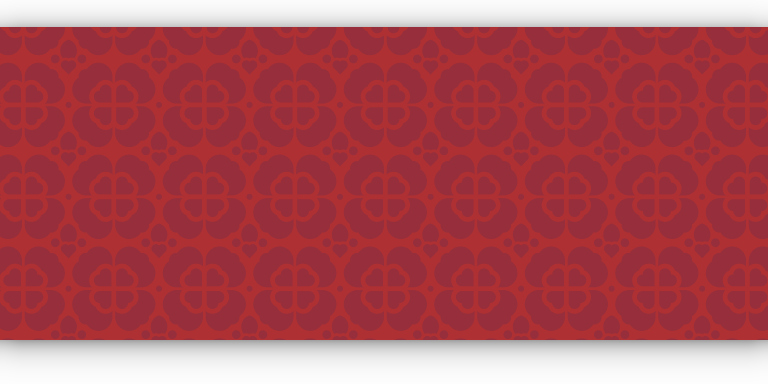
This pattern is drawn by a Shadertoy shader. Its source:

```glsl
// Red damask band of four-petal flowers with clover hearts, casting a soft shadow on white.

float disc(vec2 p, vec2 center, float radius) {
    return length(p - center) - radius;
}

float box(vec2 p, vec2 halfSize) {
    vec2 d = abs(p) - halfSize;
    return length(max(d, 0.0)) + min(max(d.x, d.y), 0.0);
}

// Heart with its tip at the origin, lobes up, about 1.1 * size tall
float heart(vec2 p, float size) {
    p = vec2(abs(p.x), p.y) / size;
    if (p.x + p.y > 1.0) return size * (length(p - vec2(0.25, 0.75)) - 0.3536);
    float toNotch = length(p - vec2(0.0, 1.0));
    float toSide = length(p - 0.5 * max(p.x + p.y, 0.0));
    return size * min(toNotch, toSide) * sign(p.x - p.y);
}

// Pointed leaf: overlap of two discs
float leaf(vec2 p, float halfWidth, float halfHeight) {
    float radius = (halfWidth * halfWidth + halfHeight * halfHeight) / (2.0 * halfWidth);
    return length(vec2(abs(p.x) + radius - halfWidth, p.y)) - radius;
}

// One quarter of the flower, mirrored about both axes
float flower(vec2 p) {
    vec2 q = abs(p);
    float petal = box(q - 21.75, vec2(19.75));
    petal = min(petal, disc(q, vec2(23.0, 41.5), 21.0));
    petal = min(petal, disc(q, vec2(41.5, 23.0), 21.0));
    petal = min(petal, disc(q, vec2(42.0), 11.0));

    // Clover heart along the diagonal, with an outline cut around it
    vec2 diagonal = vec2(q.x - q.y, q.x + q.y - 7.0) * 0.7071;
    float clover = heart(diagonal, 25.0);
    return max(petal, min(clover, 7.0 - clover));
}

// Leaf, heart and two dots in the gap between four flowers
float ornament(vec2 p) {
    float drop = heart(p + vec2(0.0, 23.0), 19.0);
    float bud = max(leaf(p - vec2(0.0, 12.0), 12.5, 16.5), 4.0 - drop);
    float dots = disc(vec2(abs(p.x), p.y), vec2(20.0, 0.0), 6.5);
    return min(min(drop, bud), dots);
}

void mainImage(out vec4 fragColor, in vec2 fragCoord) {
    vec2 p = fragCoord / iResolution.y;
    float pixel = 1.0 / iResolution.y;

    // Repeating cells, 136 units wide
    vec2 grid = (p - vec2(1.0035, 0.4875)) / vec2(0.2357, 0.2393);
    vec2 cell = 136.0 * (fract(grid + 0.5) - 0.5);
    vec2 corner = 136.0 * (fract(grid) - 0.5);

    float motif = min(flower(cell), ornament(corner));
    motif = min(motif, disc(abs(cell), vec2(68.0, 0.0), 4.5));
    float ink = clamp(0.5 - motif / (136.0 * pixel / 0.2375), 0.0, 1.0);
    vec3 cloth = mix(vec3(0.685, 0.19, 0.20), vec3(0.59, 0.18, 0.23), ink);

    // Shadow above and below the band
    float below = max(0.1146 - p.y, 0.0);
    float above = max(p.y - 0.9297, 0.0);
    float shade = p.y < 0.5 ? 0.38 * exp(-below / 0.03) : 0.24 * exp(-above / 0.025);
    float side = min(p.x, iResolution.x * pixel - p.x);
    shade *= mix(0.8, 1.0, smoothstep(0.0, 0.06, side));

    float band = abs(p.y - 0.52215) - 0.40755;
    float cover = clamp(0.5 - band / pixel, 0.0, 1.0);
    fragColor = vec4(mix(vec3(1.0 - shade), cloth, cover), 1.0);
}
```
